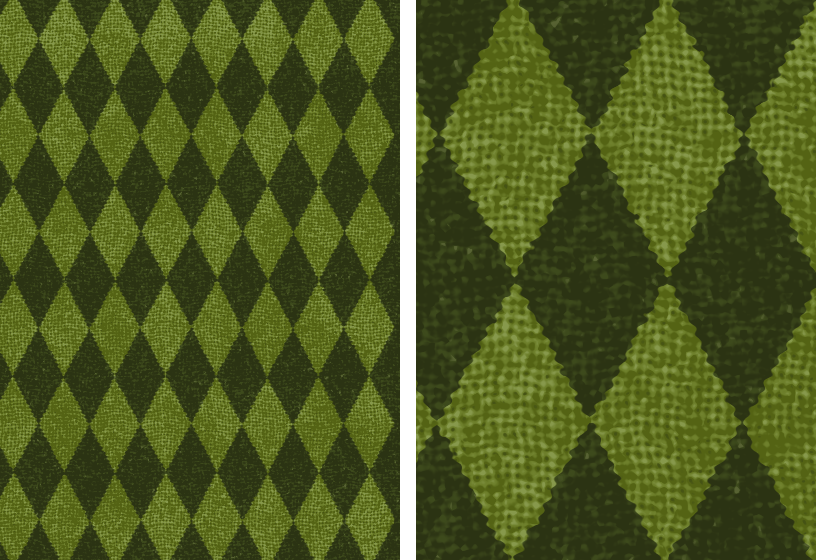
Left: the whole. Right: its middle third, enlarged.
Write a WebGL 2 fragment shader that draws this pattern.

```glsl
#version 300 es
precision highp float;
// Woven harlequin cloth: tall green diamonds touching tip to tip on dark olive.
// A folded lattice gives the diamonds; sine threads and blended cellular noise
// give the basket weave, the ragged stitch edges, stray flecks and wear.

uniform vec2 u_resolution;
out vec4 fragColor;

const float TAU = 6.2831853;

float hash(vec2 p) {
    p = fract(p * vec2(0.1031, 0.1137));
    p += dot(p, p.yx + 33.33);
    return fract((p.x + p.y) * p.x * 47.3);
}

// Cellular noise: random tones of jittered points, blended by distance.
float cells(vec2 p) {
    vec2 home = floor(p);
    float tone = 0.0, total = 0.0;
    for (int j = -1; j <= 1; j++) {
        for (int i = -1; i <= 1; i++) {
            vec2 id = home + vec2(i, j) + 40.0;
            vec2 point = id - 40.0 + vec2(hash(id), hash(id + 71.7));
            vec2 away = p - point;
            float weight = exp(-7.0 * dot(away, away)) + 1e-5;
            tone += weight * hash(id + 19.3);
            total += weight;
        }
    }
    return tone / total;
}

void main() {
    vec2 uv = gl_FragCoord.xy / u_resolution;

    // Lattice coordinates: one unit per diamond, rows counted downward.
    vec2 q = vec2(uv.x * 7.86 - 0.26, (1.0 - uv.y) * 5.82 - 0.41);
    q += 0.008 * sin(q.yx * vec2(2.1, 1.7) + vec2(0.4, 1.9));

    // Noise at three sizes: yarn fibre, stitch, and broad patches.
    float fibre = cells(uv * vec2(215.0, 300.0));
    float stitch = cells(uv * vec2(105.0, 155.0) + 7.0);
    float patches = cells(uv * vec2(9.0, 13.0) + 3.0);

    // Diamond distance with stepped, slightly uneven stitch edges.
    vec2 f = abs(fract(q + 0.5) - 0.5);
    float d = f.x + f.y - 0.497;
    d += 0.014 * sin(TAU * 22.0 * q.y) + 0.035 * (stitch - 0.5);
    float aa = 9.0 / u_resolution.x;
    float green = 1.0 - smoothstep(-aa, aa, d);
    green *= 1.0 - smoothstep(0.984, 0.988, uv.x);

    // Wavering warp and weft threads; their crossings leave small dark holes.
    vec2 thread = q * vec2(15.0, 28.0) + 0.3 * sin(q.yx * vec2(9.0, 7.0));
    thread += 0.45 * (stitch - 0.5);
    float warp = 0.5 + 0.5 * cos(TAU * thread.x);
    float weft = 0.5 + 0.5 * cos(TAU * thread.y);
    float hole = (1.0 - warp) * (1.0 - weft);

    // Green yarn: shaded threads, lit threads, then bright worn crowns.
    float wear = 0.14 * smoothstep(0.8, 1.0, uv.y) + 0.2 * (patches - 0.5);
    float lit = 0.22 * warp + 0.26 * weft + 0.45 * fibre + 0.25 * stitch
              - 0.16 * hole + wear - 0.06;
    vec3 leaf = mix(vec3(0.33, 0.39, 0.08), vec3(0.43, 0.50, 0.17),
                    smoothstep(0.38, 0.66, lit));
    leaf = mix(leaf, vec3(0.53, 0.60, 0.30), smoothstep(0.66, 0.92, lit));
    leaf = mix(leaf, vec3(0.24, 0.29, 0.08),
               0.65 * smoothstep(0.55, 0.95, hole) * smoothstep(0.3, 0.7, stitch));

    // Dark yarn: tighter and flatter, with faint ribs and rare pale flecks.
    float rib = 0.5 * fibre + 0.2 * weft + 0.12 * warp + 0.25 * stitch + 0.5 * wear;
    vec3 moss = mix(vec3(0.17, 0.20, 0.075), vec3(0.24, 0.29, 0.11),
                    smoothstep(0.48, 0.86, rib));
    moss = mix(moss, vec3(0.39, 0.43, 0.24),
               0.7 * smoothstep(0.88, 0.98, fibre) * smoothstep(0.5, 0.75, stitch));

    fragColor = vec4(mix(moss, leaf, green), 1.0);
}
```
